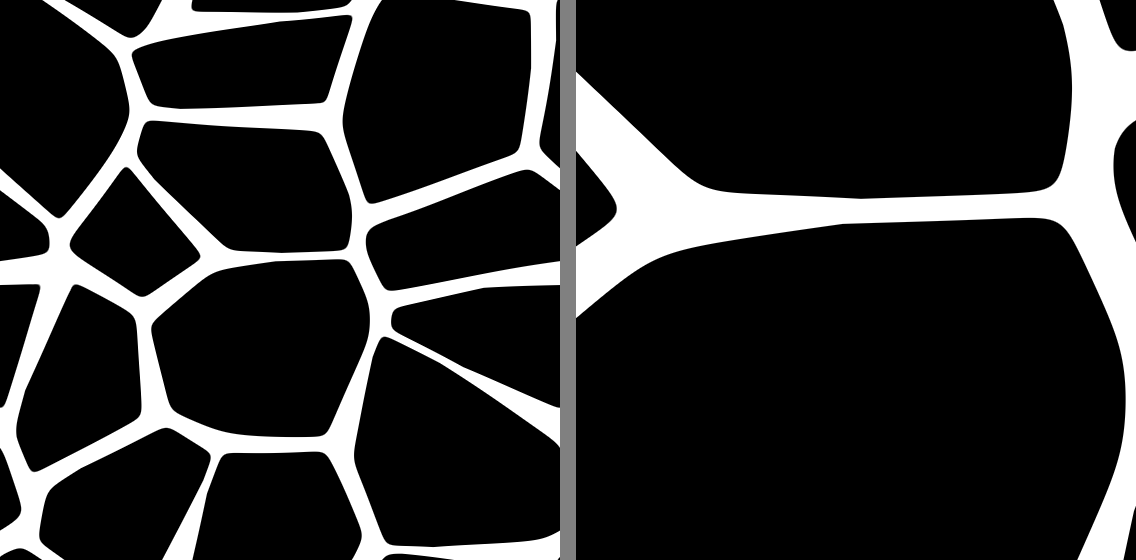
Left, the full canvas; right, a detail of the centre.
This pattern is drawn by a WebGL 1 fragment shader. Its source:

```glsl
precision highp float;
// Seamless giraffe-like patches: black rounded polygons split by tapering white gaps.

uniform vec2 u_resolution;

const vec2 GRID = vec2(3.0, 4.0);      // patches per tile
const float JITTER = 0.8;              // site scatter within a grid cell
const float SIZE_SPREAD = 0.012;       // extra variation of patch area
const float CORNER = 0.006;            // corner rounding
const float GAP = 0.016;               // mean half width of a gap
const float GAP_MIN = 0.007;
const float GAP_MAX = 0.036;
const float TAPER = 0.16;              // largest slope of a gap side
const float WARP_PERIOD = 3.0;
const float WARP = 0.016;
const vec3 PATCH_COLOR = vec3(0.0);
const vec3 GAP_COLOR = vec3(1.0);

vec3 hash3(vec3 p) {
  p = fract((p + 17.0) * vec3(0.1031, 0.1030, 0.0973));
  p += dot(p, p.yxz + 33.33);
  return fract((p.xxy + p.yxx) * p.zyx);
}

// Gradient noise that wraps after a whole period.
float gradientAt(vec2 corner, vec2 offset, float period, float seed) {
  float angle = 6.2832 * hash3(vec3(mod(corner, period), seed)).x;
  return dot(vec2(cos(angle), sin(angle)), offset);
}

float gradientNoise(vec2 p, float period, float seed) {
  vec2 i = floor(p);
  vec2 f = p - i;
  vec2 u = f * f * f * (f * (f * 6.0 - 15.0) + 10.0);
  vec2 e = vec2(1.0, 0.0);
  float low = mix(gradientAt(i, f, period, seed),
                  gradientAt(i + e.xy, f - e.xy, period, seed), u.x);
  float high = mix(gradientAt(i + e.yx, f - e.yx, period, seed),
                   gradientAt(i + e.xx, f - e.xx, period, seed), u.x);
  return mix(low, high, u.y);
}

// Site of a grid cell: position in xy, weight in z.
vec3 siteOf(vec2 cell) {
  vec3 h = hash3(vec3(mod(cell, GRID), 5.0));
  return vec3((cell + 0.5 + JITTER * (h.xy - 0.5)) / GRID, SIZE_SPREAD * h.z);
}

// Grid cell whose weighted site is closest to p.
vec2 nearestCell(vec2 p) {
  vec2 base = floor(p * GRID);
  vec2 nearest = base;
  float best = 1e3;
  for (int y = -2; y <= 2; y++) {
    for (int x = -2; x <= 2; x++) {
      vec2 cell = base + vec2(x, y);
      vec3 site = siteOf(cell);
      vec2 d = p - site.xy;
      float power = dot(d, d) - site.z;
      if (power < best) {
        best = power;
        nearest = cell;
      }
    }
  }
  return nearest;
}

// Distance from p to the side that faces a neighbour, less a tapering gap.
float sideDistance(vec2 p, vec3 site, vec3 other, float slope) {
  vec2 span = other.xy - site.xy;
  float len = length(span);
  vec2 normal = span / len;
  vec2 rel = p - site.xy;
  float border = 0.5 * len + 0.5 * (site.z - other.z) / len;
  float along = dot(rel, vec2(-normal.y, normal.x));
  float inset = clamp(GAP + slope * along, GAP_MIN, GAP_MAX);
  return border - dot(rel, normal) - inset;
}

// Smooth minimum over all sides: positive inside the patch.
float patchDistance(vec2 p) {
  vec2 cell = nearestCell(p);
  vec3 site = siteOf(cell);
  vec2 id = mod(cell, GRID);
  float sum = 0.0;
  for (int y = -2; y <= 2; y++) {
    for (int x = -2; x <= 2; x++) {
      if (x == 0 && y == 0) continue;
      vec2 step2 = vec2(x, y);
      float h = hash3(vec3(id * 7.0 + step2, 11.0)).y;
      float slope = TAPER * (2.0 * h - 1.0);
      float d = sideDistance(p, site, siteOf(cell + step2), slope);
      sum += exp(-d / CORNER);
    }
  }
  return -CORNER * log(max(sum, 1e-30));
}

void main() {
  vec2 uv = gl_FragCoord.xy / u_resolution;
  float pixel = 1.0 / min(u_resolution.x, u_resolution.y);

  // A gentle bend keeps the sides from being ruler-straight.
  vec2 q = uv * WARP_PERIOD;
  vec2 bend = vec2(gradientNoise(q, WARP_PERIOD, 1.0), gradientNoise(q, WARP_PERIOD, 2.0));

  float d = patchDistance(uv + WARP * bend);
  float coverage = clamp(0.5 + d / pixel, 0.0, 1.0);
  gl_FragColor = vec4(mix(GAP_COLOR, PATCH_COLOR, coverage), 1.0);
}
```
